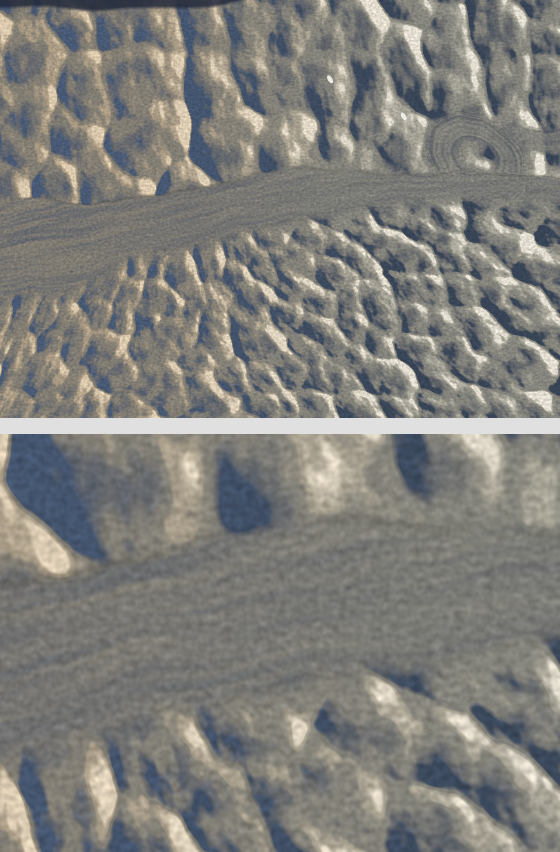
Top, the full canvas; bottom, a detail of the centre.
Reproduce this texture procedurally as a WebGL 2 fragment shader.

```glsl
#version 300 es
precision highp float;
// Wet rippled sand in low light, crossed by a smooth drained channel.
// Smooth cellular bowls, bent by gradient noise, form the relief; its slope
// picks a tone from blue shadow to pale crest. Streaked noise fills the channel.
#define UPPER_FREQ vec2(10.5, 8.2)
#define LOWER_FREQ vec2(19.5, 15.0)
#define BOWL_SHARPNESS 13.0
#define BEND 0.5
#define RELIEF 1.0
#define GRAIN 0.1
#define LIGHT_DIR vec2(0.9, 0.43)
#define EDDY_CENTRE vec2(1.14, 0.63)
#define SHELL_CHANCE 0.13

uniform vec2 u_resolution;
out vec4 fragColor;

vec2 hash2(vec2 p) {
    p = vec2(dot(p, vec2(127.1, 311.7)), dot(p, vec2(269.5, 183.3)));
    return fract(sin(p) * 43758.5);
}

float corner(vec2 cell, vec2 f, vec2 o) {
    return dot(hash2(cell + o) * 2.0 - 1.0, f - o);
}

float gradientNoise(vec2 p) {
    vec2 i = floor(p), f = p - i;
    vec2 w = f * f * f * (f * (f * 6.0 - 15.0) + 10.0);
    return mix(mix(corner(i, f, vec2(0, 0)), corner(i, f, vec2(1, 0)), w.x),
               mix(corner(i, f, vec2(0, 1)), corner(i, f, vec2(1, 1)), w.x), w.y);
}

// Smooth squared distance to the nearest scattered pit
float bowls(vec2 q) {
    vec2 cell = floor(q), f = q - cell;
    float sum = 0.0;
    for (int y = -1; y <= 1; y++)
        for (int x = -1; x <= 1; x++) {
            vec2 o = vec2(x, y);
            vec2 d = o + 0.1 + 0.8 * hash2(cell + o) - f;
            sum += exp(-BOWL_SHARPNESS * dot(d, d));
        }
    return -log(sum + 1e-7) / BOWL_SHARPNESS;
}

float relief(vec2 q) {
    vec2 bend = vec2(gradientNoise(q * 0.9), gradientNoise(q * 0.9 + 17.3));
    return bowls(q + BEND * bend) + 0.16 * gradientNoise(q * 2.3)
         + 0.035 * gradientNoise(q * 6.0);
}

// Signed tone of the ripples, from shadow (-1) to lit crest (+1)
float rippleTone(vec2 q) {
    float e = 0.04;
    float h = relief(q);
    float slope = (relief(q + LIGHT_DIR * e) - h) / e;
    float tone = slope * (0.3 + 0.7 * min(abs(slope), 1.3));
    float pit = 1.0 - smoothstep(-0.02, 0.15, h);
    return RELIEF * (tone - 0.42 * pit + 0.07);
}

vec3 sandColour(float tone, float warmth) {
    vec3 shadow = mix(vec3(0.22, 0.27, 0.34), vec3(0.28, 0.35, 0.46), warmth);
    vec3 dim = mix(vec3(0.40, 0.41, 0.42), vec3(0.40, 0.41, 0.43), warmth);
    vec3 mid = mix(vec3(0.52, 0.52, 0.49), vec3(0.51, 0.49, 0.45), warmth);
    vec3 light = mix(vec3(0.65, 0.64, 0.59), vec3(0.66, 0.60, 0.51), warmth);
    vec3 crest = mix(vec3(0.89, 0.87, 0.82), vec3(0.86, 0.79, 0.68), warmth);
    vec3 c = mix(shadow, dim, smoothstep(-0.75, -0.28, tone));
    c = mix(c, mid, smoothstep(-0.36, -0.04, tone));
    c = mix(c, light, smoothstep(0.05, 0.42, tone));
    return mix(c, crest, smoothstep(0.45, 1.05, tone));
}

void main() {
    vec2 p = gl_FragCoord.xy / u_resolution.y;
    float warmth = 1.0 - smoothstep(0.25, 1.05, p.x);
    float left = 1.0 - smoothstep(0.0, 0.38, p.x);

    // Channel: offset from its curved centre line, and distance past its bank
    float wobble = 0.025 * gradientNoise(p * 5.0) + 0.01 * gradientNoise(p * 17.0);
    float across = p.y - 0.40 - 0.15 * smoothstep(-0.1, 0.95, p.x) + wobble;
    bool above = across > 0.0;
    float halfWidth = mix(0.064, 0.025, smoothstep(0.6, 1.05, p.x));
    halfWidth += (above ? 0.03 : 0.07) * left;
    float bank = abs(across) - halfWidth;
    bank += 0.1 * left * gradientNoise(vec2(p.x * 4.0, across * 18.0));
    float softness = above ? 0.014 : 0.04;
    float channel = 1.0 - smoothstep(-0.2 * softness, softness, bank);

    // Eddy beside the channel, with a side arm to the right
    vec2 toEddy = (p - EDDY_CENTRE) * vec2(0.9, 1.0);
    float ring = length(toEddy + vec2(0.3 * toEddy.y, 0.0)) + wobble;
    float eddy = smoothstep(0.12, 0.095, ring) * smoothstep(0.02, 0.045, ring);
    float armLine = p.y - 0.69 - 0.03 * sin(8.0 * p.x) + wobble;
    float arm = smoothstep(0.04, 0.02, abs(armLine)) * smoothstep(1.16, 1.24, p.x);
    float flow = max(channel, 0.9 * max(eddy, arm));

    // Ripples: broad above the channel, finer below with a slant that turns
    vec2 upper = p * UPPER_FREQ + vec2(0.5 * p.y, 0.0);
    float slant = mix(-9.0, 4.0, smoothstep(0.0, 0.7, p.x));
    vec2 lower = p * LOWER_FREQ + vec2(slant * (p.y - 0.2) - 3.0 * p.x * p.x, 40.0);
    float ripples = rippleTone(above ? upper : lower);
    ripples *= above ? 1.0 : mix(0.65, 1.0, smoothstep(0.1, 0.6, p.x));

    // Streaks drawn along the flow
    float lane = across + 0.02 * gradientNoise(p * vec2(4.0, 7.0)) - 0.03 * p.x;
    lane = mix(lane, ring, eddy * (1.0 - channel));
    float along = mix(p.x, 0.3 * p.x, eddy);
    float streaks = 0.7 * gradientNoise(vec2(along * 3.0, lane * 55.0))
                  + 0.8 * gradientNoise(vec2(along * 8.0, lane * 140.0));
    streaks *= 1.0 + 1.6 * eddy * (1.0 - channel) + 0.8 * left;
    float tone = mix(ripples, -0.17 + 0.2 * streaks, flow);
    vec3 colour = sandColour(tone, warmth);
    float lip = exp(-pow((bank - 0.004) / 0.004, 2.0));
    colour *= 1.0 - (above ? 0.16 : 0.05) * lip * (0.6 + gradientNoise(p * 14.0));

    // Sand grain
    float grain = gradientNoise(p * vec2(120.0, 170.0)) + 0.7 * gradientNoise(p * 230.0);
    colour *= 1.0 + 2.0 * GRAIN * grain;

    // Sparse pale shells
    vec2 shellCell = floor(p / 0.22);
    vec2 pick = hash2(shellCell + 5.0);
    vec2 d = p - (shellCell + 0.2 + 0.6 * hash2(shellCell + 9.0)) * 0.22;
    float shell = smoothstep(0.009, 0.006, length(d * vec2(1.2, 0.9) + 0.3 * d.yx));
    colour = mix(colour, vec3(0.93, 0.92, 0.9), shell * step(pick.x, SHELL_CHANCE));

    // Shadow along the top edge
    float rim = 0.975 + 0.02 * gradientNoise(p * 6.0) + 0.05 * smoothstep(0.45, 0.8, p.x);
    colour = mix(colour, vec3(0.13, 0.16, 0.23), 0.85 * smoothstep(rim, rim + 0.012, p.y));
    fragColor = vec4(colour, 1.0);
}
```
